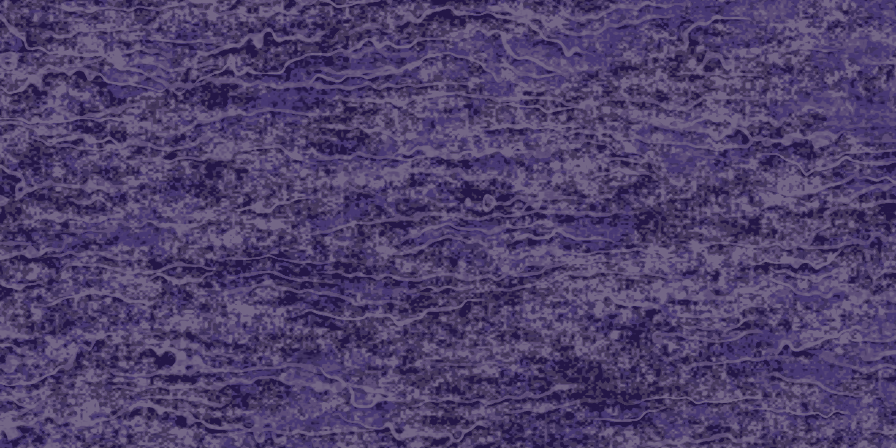
Give the GLSL for this texture, as a WebGL 1 fragment shader.

```glsl
precision highp float;
// Weathered violet bark: ragged horizontal ridges with shadows over speckled grain.
uniform vec2 u_resolution;

const vec3 DEEP   = vec3(0.14, 0.09, 0.28);
const vec3 PLUM   = vec3(0.25, 0.20, 0.38);
const vec3 SLATE  = vec3(0.27, 0.22, 0.36);
const vec3 VIOLET = vec3(0.28, 0.22, 0.45);
const vec3 MAUVE  = vec3(0.36, 0.30, 0.47);
const vec3 PALE   = vec3(0.45, 0.40, 0.525);

const float COARSE_ROWS = 17.0;   // ridges per canvas height
const float FINE_ROWS   = 29.0;
const float CREST_GAIN  = 0.78;
const float SHADOW_GAIN = 0.95;
const float BASE_SPREAD = 0.92;
const float BASE_SHIFT  = -0.10;
const float PATCH_CALM  = 0.45;   // how far smooth patches flatten the grain

float hash(vec2 p) {
  vec3 q = fract(vec3(p.xyx) * 0.1031);
  q += dot(q, q.yzx + 33.33);
  return fract((q.x + q.y) * q.z);
}

// Value noise scaled to zero mean and roughly unit deviation.
float noise(vec2 p) {
  vec2 i = floor(p), f = fract(p);
  f = f * f * (3.0 - 2.0 * f);
  float low  = mix(hash(i), hash(i + vec2(1.0, 0.0)), f.x);
  float high = mix(hash(i + vec2(0.0, 1.0)), hash(i + 1.0), f.x);
  return (mix(low, high, f.y) - 0.5) * 4.66;
}

// Broken wavy ridges: x is the lit crest, y the shadow beneath it.
vec2 ridges(vec2 p, float rows, float seed) {
  float h = p.y * rows + seed;
  h += 0.55 * noise(p * vec2(3.0, 6.0) + seed);
  h += 0.26 * noise(p * vec2(10.0, 13.0) + seed * 2.0);
  h += 0.10 * noise(p * vec2(45.0, 40.0) + seed * 3.0);
  float row = floor(h), f = h - row;
  float present = smoothstep(-0.1, 0.8, noise(vec2(p.x * 5.0 + seed, row * 7.3)));
  float halfWidth = 0.0055 * rows;
  float crest = 1.0 - smoothstep(0.45 * halfWidth, 1.25 * halfWidth, abs(f - 0.5));
  float shadow = smoothstep(0.05, 0.36, f) * (1.0 - smoothstep(0.36, 0.46, f));
  return vec2(crest, shadow) * present;
}

// Speckle, streaks and short upright fibres, about unit deviation.
float barkGrain(vec2 p) {
  float g = 0.60 * noise(p * vec2(165.0, 200.0) + 11.0);
  g += 0.46 * noise(p * vec2(62.0, 105.0) + 23.0);
  g += 0.42 * noise(p * vec2(15.0, 52.0) + 37.0);
  g += 0.28 * noise(p * vec2(115.0, 36.0) + 41.0);
  g += 0.30 * noise(p * vec2(4.0, 10.0) + 59.0);
  return g;
}

vec3 toneColour(float tone, vec3 body) {
  vec3 c = mix(DEEP, body, smoothstep(-1.6, -0.75, tone));
  c = mix(c, MAUVE, smoothstep(-0.3, 0.25, tone));
  return mix(c, PALE, smoothstep(0.45, 1.1, tone));
}

void main() {
  vec2 p = gl_FragCoord.xy / u_resolution.y;

  // Base relief, calmed inside smooth violet patches
  float patchField = noise(p * vec2(6.0, 17.0) + 71.0 + 0.3 * noise(p * 30.0));
  float calm = smoothstep(0.5, 1.3, patchField);
  float tone = BASE_SHIFT + BASE_SPREAD * barkGrain(p);
  tone = mix(tone, -0.5, PATCH_CALM * calm);

  // Shadows first, then crests on top
  vec2 coarse = ridges(p, COARSE_ROWS, 5.0);
  vec2 fine = ridges(p, FINE_ROWS, 83.0);
  tone -= SHADOW_GAIN * max(coarse.y, 0.8 * fine.y);
  tone = mix(tone, 1.25, CREST_GAIN * max(coarse.x, 0.85 * fine.x));

  // Hue of the darker body drifts from slate through plum to violet
  float hue = 0.75 * patchField + 0.6 * noise(p * vec2(90.0, 120.0) + 97.0);
  vec3 body = mix(SLATE, PLUM, smoothstep(-0.8, -0.3, hue));
  body = mix(body, VIOLET, smoothstep(0.3, 0.8, hue));

  gl_FragColor = vec4(toneColour(tone, body), 1.0);
}
```
